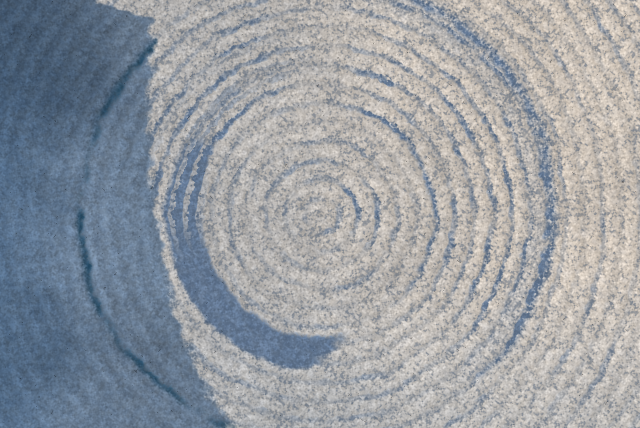
This texture is drawn by a Shadertoy shader. Its source:

```glsl
// Raked sand: concentric grooves around a low disc, half in blue shade.
// Rings come from a wobbling radial wave, the cast shadows from soft
// distance masks, and the sand grain from several octaves of value noise.

#define CENTER vec2(0.754, 0.497)
#define RING_STEP 0.0439
#define DISC_RADIUS 0.284
#define RIM_RADIUS 0.538
#define OUTER_GROOVE 0.566
#define GRAIN_FREQ 165.0
#define GRAIN_AMOUNT 0.40
#define SUN_WARM vec3(0.785, 0.745, 0.700)
#define SUN_COOL vec3(0.685, 0.675, 0.665)
#define SHADE_LIGHT vec3(0.405, 0.475, 0.555)
#define SHADE_DEEP vec3(0.300, 0.390, 0.490)
#define GROOVE_BLUE vec3(0.370, 0.450, 0.555)

float hash(vec2 p) {
    vec3 q = fract(vec3(p.xyx) * 0.1031);
    q += dot(q, q.yzx + 33.33);
    return fract((q.x + q.y) * q.z);
}

float noise(vec2 p) {
    vec2 i = floor(p), f = fract(p);
    f = f * f * (3.0 - 2.0 * f);
    return mix(mix(hash(i), hash(i + vec2(1, 0)), f.x),
               mix(hash(i + vec2(0, 1)), hash(i + vec2(1, 1)), f.x), f.y);
}

float fbm(vec2 p) {
    float sum = 0.0, amp = 0.5;
    for (int i = 0; i < 4; i++) {
        sum += amp * noise(p);
        p = mat2(1.6, 1.2, -1.2, 1.6) * p + 17.0;
        amp *= 0.5;
    }
    return sum / 0.9375;
}

// Soft line at one radius
float arc(float r, float radius, float width) {
    float x = (r - radius) / width;
    return exp(-x * x);
}

void mainImage(out vec4 fragColor, in vec2 fragCoord) {
    vec2 p = fragCoord / iResolution.y;
    vec2 g = mat2(0.8, 0.6, -0.6, 0.8) * p * GRAIN_FREQ;
    float grain = 0.5 * noise(g) + 0.5 * noise(g * 1.7 + 31.0) - 0.5;
    float rough = fbm(p * 42.0 + 5.0) - 0.5;
    float broad = fbm(p * 5.0 + 40.0) - 0.5;

    // Polar frame with hand-raked wobble, crumbled by the grain
    vec2 d = p - CENTER;
    float dist = length(d);
    vec2 dir = d / max(dist, 0.001);
    float r = dist + 0.018 * rough + 0.011 * (noise(p * 10.0) - 0.5) + 0.006 * grain;
    float ring = r / RING_STEP;
    float wave = cos(6.28318 * ring);
    float slope = sin(6.28318 * ring);
    float groove = smoothstep(0.35, 1.0, wave);

    // Which way each part of a ring faces the light
    float facing = smoothstep(0.2, 0.8, dot(dir, vec2(0.95, 0.31)));
    float upperLeft = smoothstep(0.5, 0.95, dot(dir, vec2(-0.82, 0.57)));
    float lower = smoothstep(0.4, 0.9, dot(dir, vec2(-0.25, -0.97)));
    float inRim = 1.0 - smoothstep(RIM_RADIUS, RIM_RADIUS + 0.02, r);
    float inDisc = 1.0 - smoothstep(DISC_RADIUS - 0.01, DISC_RADIUS + 0.02, r);
    float broken = smoothstep(0.25, 0.8, noise(dir * 2.0 + floor(ring + 0.5) * 7.3));
    float patchy = smoothstep(0.25, 0.7, noise(p * 17.0 + 60.0));

    // Sunlit sand, warmer toward the right
    float warm = smoothstep(0.55, 1.35, p.x + 0.12 * p.y + 0.25 * broad);
    vec3 sun = mix(SUN_COOL, SUN_WARM, warm);
    sun = mix(sun, vec3(0.69, 0.70, 0.71), 0.5 * smoothstep(0.45, 0.0, p.y));
    sun *= 1.0 + 0.10 * broad - 0.025 * wave + 0.03 * slope * dir.x;

    // Groove shadows: core rings, banked rings, wide outer field
    float core = inDisc * (0.12 + 0.50 * broken) * smoothstep(0.01, 0.03, r)
               * (1.0 - 0.45 * smoothstep(0.13, 0.22, r));
    float banked = (1.0 - inDisc) * inRim
                 * (0.10 + 0.66 * facing + 0.65 * upperLeft + 0.34 * lower);
    float field = (1.0 - inRim) * (0.08 + 0.34 * broken);
    float dark = groove * (core + banked * (0.55 + 0.45 * broken) + field);
    dark *= 0.5 + 0.6 * patchy;
    dark += 0.65 * arc(r, 0.264, 0.006) * facing;
    float rim = RIM_RADIUS + 0.015 * dir.y;
    dark += facing * (0.75 * arc(r, rim, 0.011) + 0.22 * arc(r, rim - 0.035, 0.03));
    dark *= 1.0 + 1.3 * rough - 1.5 * grain;

    // Crescent cast beside the disc, with lit ridge tops and ragged tips
    float w = smoothstep(0.2, 0.75, dot(dir, vec2(-0.85, -0.53)));
    float inner = DISC_RADIUS + 0.028 * smoothstep(0.2, 0.65, dir.y);
    float outer = inner + 0.090 * w + 0.008 * wave;
    float crescent = smoothstep(inner - 0.006, inner + 0.006, r)
                   * (1.0 - smoothstep(outer - 0.018, outer + 0.010, r))
                   * smoothstep(0.05, 0.55, w + 0.5 * rough);
    float stripe = cos(6.28318 * (r - 0.305) / 0.030);
    float ridge = smoothstep(0.1, 0.8, -stripe + 1.5 * rough + grain)
                * smoothstep(-0.35, 0.1, dir.y);
    crescent *= 1.0 - 0.8 * ridge;
    float spill = upperLeft * smoothstep(0.30, 0.33, r) * smoothstep(0.46, 0.38, r);
    dark += 0.45 * spill * smoothstep(-0.1, 0.8, stripe + rough) * (0.5 + 0.5 * patchy);
    vec3 color = mix(sun, GROOVE_BLUE, clamp(max(dark, 0.95 * crescent), 0.0, 0.95));

    // Large shade on the left
    float h = p.y - 0.77;
    float edge = 0.350 + 0.2 * h * h + 0.2 * h * h * h * h
               - 0.13 * smoothstep(0.95, 1.0, p.y) + 0.005 * wave + 0.04 * rough;
    float shade = 1.0 - smoothstep(edge - 0.012, edge + 0.012, p.x + 0.01 * grain);
    vec3 shadow = mix(SHADE_DEEP, SHADE_LIGHT, smoothstep(0.0, 0.30, p.x + 0.25 * broad));
    shadow *= 1.0 + 0.25 * broad - 0.04 * wave * (0.4 + patchy);
    float trench = arc(r, OUTER_GROOVE - 0.025 * smoothstep(-0.4, -0.9, dir.y), 0.008);
    shadow = mix(shadow, vec3(0.14, 0.27, 0.36),
                 clamp(trench * (0.25 + 0.5 * patchy + rough), 0.0, 1.0));
    shadow *= 0.84 + 0.16 * smoothstep(0.0, 0.45, length(p - vec2(0.0, 1.0)));
    color = mix(color, shadow, shade);

    // Fine grain with blue gaps, and sparse dark pits
    float speck = grain + 0.4 * rough;
    color *= 1.0 + GRAIN_AMOUNT * mix(1.0, 0.85, shade) * speck;
    float gap = smoothstep(0.08, 0.35, -speck) * (1.0 - shade);
    color = mix(color, GROOVE_BLUE, 0.32 * gap);
    color += vec3(-0.012, 0.0, 0.018) * (noise(g * 0.6 + 80.0) - 0.3);
    float pit = smoothstep(0.95, 1.0, noise(g * 0.8 + 120.0));
    color *= 1.0 - 0.3 * pit;
    fragColor = vec4(clamp(color, 0.0, 1.0), 1.0);
}
```
